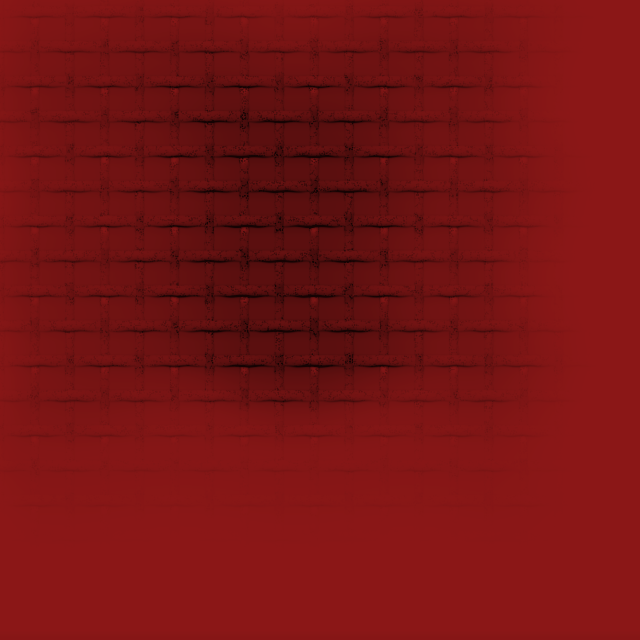
Give the GLSL for this pattern, as a WebGL 1 fragment shader.

```glsl
precision highp float;
// Woven wire lattice in deep red, sunk in soft shade and fading into a plain field.
uniform vec2 u_resolution;

const vec3 FIELD_RED = vec3(0.547, 0.091, 0.090);
const float PITCH = 0.05455;       // spacing of the wires
const float ROW_HALF = 0.155;      // half thickness of wires, in pitches
const float COLUMN_HALF = 0.125;
const float EDGE_SOFT = 0.022;
const float GRAIN_SCALE = 270.0;
const float WOBBLE = 0.022;
const float BROAD_SHADE = 0.42;
const float CORE_SHADE = 0.50;
const float FAINT_SHADE = 0.14;
const float PI = 3.14159265;

vec2 hash2(vec2 p) {
  p = vec2(dot(p, vec2(127.1, 311.7)), dot(p, vec2(269.5, 183.3)));
  return fract(sin(p) * 43758.545);
}

// Cellular noise: distance to the nearest scattered point
float cellular(vec2 p) {
  vec2 cell = floor(p);
  vec2 local = fract(p);
  float nearest = 1.0;
  for (int y = -1; y <= 1; y++) {
    for (int x = -1; x <= 1; x++) {
      vec2 offset = vec2(float(x), float(y));
      nearest = min(nearest, length(offset + hash2(cell + offset) - local));
    }
  }
  return nearest;
}

// Soft plateau that rises from a to b and falls from c to d
float plateau(float v, float a, float b, float c, float d) {
  return smoothstep(a, b, v) * (1.0 - smoothstep(c, d, v));
}

float band(float v, float halfWidth) {
  return 1.0 - smoothstep(halfWidth - EDGE_SOFT, halfWidth + EDGE_SOFT, abs(v));
}

float ridge(float v, float width) {
  return exp(-v * v / (width * width));
}

// Darkness of the woven wires and the panes between them
float weave(vec2 uv) {
  vec2 grid = uv / PITCH;
  vec2 id = floor(grid + 0.5);
  vec2 f = grid - id;
  float rowOver = mod(id.x + id.y, 2.0);
  float oddColumn = mod(id.x, 2.0);
  float evenRow = 1.0 - mod(id.y, 2.0);
  float lift = 0.5 - 0.5 * cos(PI * grid.x) * cos(PI * id.y);

  float fleck = 1.0 - smoothstep(0.10, 0.60, cellular(uv * GRAIN_SCALE));
  float patches = cellular(uv * GRAIN_SCALE * 0.4);
  float grain = fleck * smoothstep(0.2, 0.8, patches);
  vec2 rough = f + WOBBLE * (patches - 0.5) * vec2(2.0, 1.0);

  float row = band(rough.y, ROW_HALF);
  float column = band(rough.x, COLUMN_HALF);
  float exposed = 1.0 - column * (1.0 - rowOver);

  // Panes, a little darker beneath each row
  float pane = 0.33 + 0.05 * plateau(f.y, -0.5, -ROW_HALF, -0.1, 0.0);

  // Columns: dark and ragged below an upper crossing, lit where they dive under
  float below = plateau(f.y, -0.5, -0.2, 0.1, 0.3);
  float columnTone = 0.32 + (0.22 + 0.25 * below) * grain;
  columnTone += (1.0 - rowOver) * below * 0.13;
  vec2 knob = (f - vec2(0.0, -0.26)) / vec2(0.12, 0.11);
  columnTone -= 0.22 * exp(-dot(knob, knob)) * rowOver * oddColumn;
  columnTone += 0.07 * smoothstep(0.0, COLUMN_HALF, f.x);

  // Rows: lit above, dark toward the lower side
  float rowTone = 0.29 - 0.40 * f.y + 0.26 * grain + 0.05 * (1.0 - lift);

  // Weave: the upper wire hides the lower one at each crossing
  float tone = mix(pane, columnTone, column);
  tone = mix(tone, rowTone, row * exposed);

  // Crisp contact line under each row, broken where a column passes over
  float strength = mix(0.12, 0.58, lift) * mix(0.80, 1.0, evenRow);
  float lineY = f.y + ROW_HALF + 0.012 * sin(grid.x * 9.0 + id.y * 2.4);
  tone += strength * exposed * ridge(lineY, 0.030);
  tone += 0.16 * lift * exposed * ridge(lineY - 0.03, 0.075);
  tone += 0.05 * exposed * ridge(f.y - ROW_HALF, 0.035);
  float flank = ridge(abs(rough.x) - COLUMN_HALF, 0.025);
  tone += (0.03 + 0.10 * below) * (1.0 - row) * flank;
  return tone;
}

// How strongly the lattice shows at each place
float shadeMask(vec2 uv) {
  float drift = 0.012 * (sin(uv.x * 17.0) + sin(uv.y * 23.0 + 1.0));
  float x = uv.x + drift;
  float y = uv.y + drift;
  float broad = plateau(x, -0.10, 0.18, 0.70, 0.93)
              * plateau(y, 0.29, 0.44, 0.87, 1.03);
  float core = plateau(x, 0.14, 0.40, 0.50, 0.69)
             * plateau(y, 0.34, 0.43, 0.79, 0.98);
  float faint = plateau(x, -0.04, 0.06, 0.74, 0.94)
              * plateau(y, 0.10, 0.32, 0.96, 1.12);
  return BROAD_SHADE * broad + CORE_SHADE * core + FAINT_SHADE * faint;
}

void main() {
  vec2 uv = gl_FragCoord.xy / u_resolution;
  float darkness = clamp(weave(uv) * shadeMask(uv), 0.0, 0.85);
  float rim = 0.04 * (1.0 - smoothstep(0.0, 0.02, uv.y));
  gl_FragColor = vec4(FIELD_RED * (1.0 - darkness) * (1.0 - rim), 1.0);
}
```
